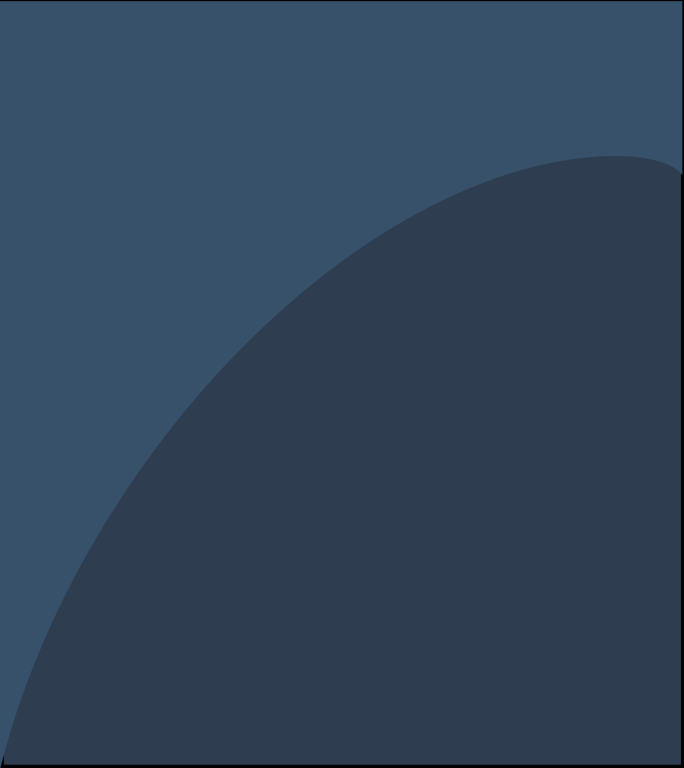
Write a Shadertoy shader that draws this background.

```glsl
// A dark slate hill rises across a flat blue sky, with thin black margins.
// The ridge is a conic arc left of its summit and an elliptic shoulder right
// of it; every edge is smoothed over about one pixel.

const vec2 CANVAS = vec2(0.888, 1.0);      // width and height in scene units
const vec2 SUMMIT = vec2(0.8008, 0.7969);
const vec3 SKY    = vec3(0.214, 0.316, 0.420);
const vec3 HILL   = vec3(0.181, 0.244, 0.314);
const vec3 MARGIN = vec3(0.004);

// Drop below the summit: root of c*y*y - (1 - b*x)*y + a*x*x = 0, for x <= 0
float conicDrop(float x, float a, float b, float c) {
    float k = 1.0 - b * x;
    float root = sqrt(max(k * k - 4.0 * a * c * x * x, 0.0));
    return 2.0 * a * x * x / (k + root);
}

// Drop along a quarter ellipse with the given half-axes, for x >= 0
float shoulderDrop(float x, vec2 axes) {
    float t = x / axes.x;
    return axes.y * (1.0 - sqrt(max(1.0 - t * t, 0.0)));
}

float ridgeHeight(float x) {
    float dx = x - SUMMIT.x;
    float drop = dx < 0.0
        ? conicDrop(dx, 1.324, 0.9976, 0.9216)
        : shoulderDrop(dx, vec2(0.0869, 0.0319));
    return SUMMIT.y - drop;
}

// Coverage of the region where d is positive
float coverage(float d, float pixel) {
    return clamp(d / pixel + 0.5, 0.0, 1.0);
}

// Coverage of a box given by its lower-left and upper-right corners
float boxCoverage(vec2 p, vec2 low, vec2 high, float pixel) {
    vec2 inside = min(p - low, high - p);
    return coverage(inside.x, pixel) * coverage(inside.y, pixel);
}

void mainImage(out vec4 fragColor, in vec2 fragCoord) {
    vec2 p = fragCoord / iResolution.xy * CANVAS;
    float pixel = CANVAS.y / iResolution.y;

    // Ridge: vertical gap divided by the local slope gives a distance
    float height = ridgeHeight(p.x);
    float slope = (ridgeHeight(p.x + 0.5 * pixel)
                 - ridgeHeight(p.x - 0.5 * pixel)) / pixel;
    float hillMask = coverage((height - p.y) / length(vec2(1.0, slope)), pixel);

    // Each area is inset from the canvas by its own thin margin
    float skyBox = boxCoverage(p, vec2(-0.1), CANVAS - vec2(0.0022, 0.0015), pixel);
    float hillBox = boxCoverage(p, vec2(0.0050, 0.0043),
                                vec2(CANVAS.x - 0.0040, CANVAS.y), pixel);

    vec3 sky = mix(MARGIN, SKY, skyBox);
    vec3 hill = mix(MARGIN, HILL, hillBox);
    fragColor = vec4(mix(sky, hill, hillMask), 1.0);
}
```
